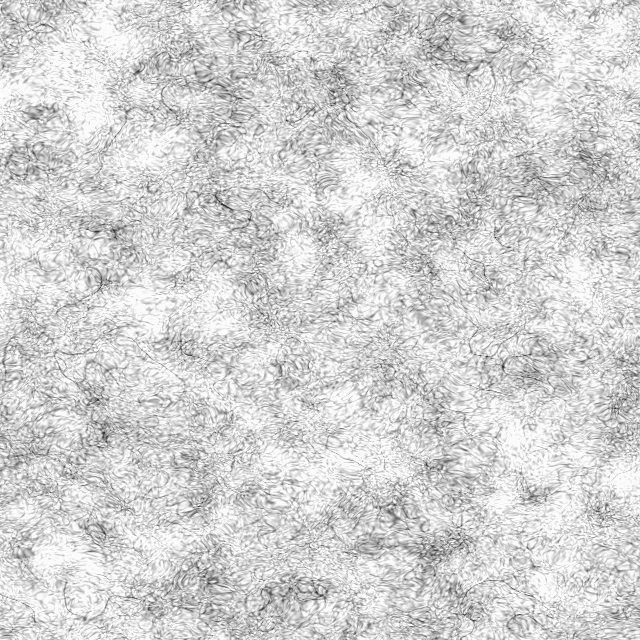
This texture is drawn by a three.js fragment shader. Its source:

```glsl
// Pale fibrous paper: soft grey mottling, tangled hair-thin threads and fine grain.
varying vec2 vUv;

const float BASE_TONE = 0.995;
const float CLOUD_CONTRAST = 0.115;
const float THREAD_INK = 0.18;
const float HAIR_INK = 0.28;
const float GRAIN_CONTRAST = 0.27;
const float THREAD_WIDTH = 0.0021;
const vec2 STRETCH = vec2(0.85, 1.15); // features lean to the horizontal

float hash(vec2 cell) {
  vec3 p = fract(cell.xyx * 0.1031);
  p += dot(p, p.yzx + 33.33);
  return fract((p.x + p.y) * p.z);
}

float cornerSlope(vec2 cell, vec2 offset) {
  float angle = 6.2832 * hash(cell);
  return dot(vec2(cos(angle), sin(angle)), offset);
}

// Gradient noise, centred on zero.
float noise(vec2 p) {
  vec2 cell = floor(p);
  vec2 f = fract(p);
  vec2 u = f * f * f * (f * (f * 6.0 - 15.0) + 10.0);
  vec2 e = vec2(1.0, 0.0);
  float low = mix(cornerSlope(cell, f), cornerSlope(cell + e, f - e), u.x);
  float high = mix(cornerSlope(cell + e.yx, f - e.yx),
                   cornerSlope(cell + e.xx, f - e.xx), u.x);
  return mix(low, high, u.y);
}

vec2 noisePair(vec2 p) {
  return vec2(noise(p + 17.3), noise(p + 71.9));
}

vec2 rotate(vec2 p, float angle) {
  float c = cos(angle);
  float s = sin(angle);
  return vec2(c * p.x - s * p.y, s * p.x + c * p.y);
}

float clouds(vec2 p) {
  float sum = 0.0;
  float amplitude = 0.8;
  for (int i = 0; i < 4; i++) {
    sum += amplitude * noise(p);
    p = rotate(p, 0.35) * 2.03 + 19.7;
    amplitude *= 0.93;
  }
  return sum;
}

// Thin lines along the zero crossings of the noise.
float threads(vec2 p, float frequency, float width) {
  float height = abs(noise(p * frequency));
  return 1.0 - smoothstep(0.0, width * frequency, height);
}

// Layers of threads, each finer and turned a little; patches fade in and out.
float tangle(vec2 p, float density) {
  float ink = 0.0;
  float frequency = 23.0;
  for (int i = 0; i < 6; i++) {
    float layer = float(i);
    vec2 q = rotate(p, 0.5 * sin(layer * 2.4)) + layer * 3.17;
    float patchiness = clamp(density + 1.1 * noise(q * 19.0), 0.05, 1.3);
    ink += patchiness * threads(q, frequency, THREAD_WIDTH);
    frequency *= 1.5;
  }
  return ink;
}

// Short flecks at two fine scales.
float grain(vec2 p) {
  return 0.8 * noise(p * vec2(150.0, 205.0))
       + 0.7 * noise(rotate(p, 0.6) * vec2(230.0, 250.0) + 9.1);
}

void main() {
  vec2 p = vUv * STRETCH + 2.0;

  // Curl the threads by bending space at two scales.
  vec2 curled = p + 0.025 * noisePair(p * 9.0) + 0.008 * noisePair(p * 40.0);

  // Darker clouds carry denser threads.
  float cloud = clouds(p * 4.5);
  float density = 0.55 - 0.25 * cloud;
  float tone = BASE_TONE + CLOUD_CONTRAST * cloud;
  tone -= THREAD_INK * tangle(curled, density);

  // A few long dark hairs.
  float hairPatch = smoothstep(0.05, 0.4, noise(p * 7.0 + 41.0));
  tone -= HAIR_INK * hairPatch * threads(curled + 5.3, 13.0, 0.002);

  tone += GRAIN_CONTRAST * grain(curled);
  gl_FragColor = vec4(vec3(clamp(tone, 0.2, 0.985)), 1.0);
}
```
